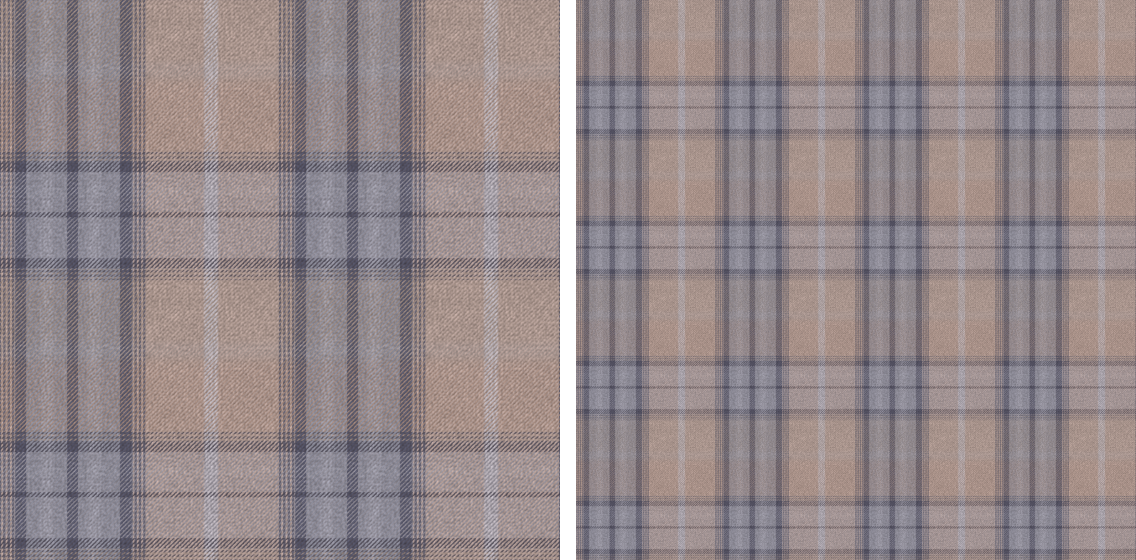
Left: one tile. Right: repeated 2 by 2.
Reproduce this texture procedurally as a Shadertoy shader.

```glsl
const float TAU = 6.2831853;
const float REPEATS = 2.0;    // plaid repeats across and down
const float TWILL = 64.0;     // twill ribs per repeat
const float UNITS = 384.0;    // layout divisions per repeat

const vec3 TAN_WARP = vec3(0.66, 0.58, 0.555);
const vec3 TAN_WEFT = vec3(0.65, 0.57, 0.53);
const vec3 ROSE_WEFT = vec3(0.66, 0.55, 0.50);
const vec3 BLUE_WARP = vec3(0.51, 0.51, 0.56);
const vec3 LILAC_WEFT = vec3(0.59, 0.57, 0.61);
const vec3 NAVY_WARP = vec3(0.31, 0.31, 0.38);
const vec3 PLUM_WEFT = vec3(0.33, 0.31, 0.36);
const vec3 PALE_YARN = vec3(0.70, 0.69, 0.73);

vec2 gradientAt(vec2 cell, vec2 period) {
    cell = mod(cell, period);
    float h = fract(sin(dot(cell, vec2(127.1, 311.7))) * 43758.55);
    return vec2(cos(h * TAU), sin(h * TAU));
}

// Gradient noise over one repeat, wrapping after a whole number of cells
float wrapNoise(vec2 st, vec2 period) {
    vec2 p = st * period, i = floor(p), f = p - i;
    vec2 w = f * f * f * (f * (f * 6.0 - 15.0) + 10.0);
    vec2 e = vec2(1.0, 0.0);
    float a = dot(gradientAt(i, period), f);
    float b = dot(gradientAt(i + e.xy, period), f - e.xy);
    float c = dot(gradientAt(i + e.yx, period), f - e.yx);
    float d = dot(gradientAt(i + e.xx, period), f - e.xx);
    return mix(mix(a, b, w.x), mix(c, d, w.x), w.y);
}

// Soft stripe between two layout positions, wrapping around the repeat
float stripe(float pos, float from, float to, float soft) {
    float away = abs(fract(pos - 0.5 * (from + to) / UNITS + 0.5) - 0.5) * UNITS;
    return 1.0 - smoothstep(-soft, soft, away - 0.5 * (to - from));
}

// Alternating dark and light yarns, one pair per twill rib
float yarnPairs(float pos) {
    return 0.85 * smoothstep(-0.9, 0.9, cos(pos * TWILL * TAU) + 0.1);
}

// Vertical yarns, x measured from the left of the repeat
vec3 warpColor(float x) {
    vec3 col = mix(TAN_WARP, BLUE_WARP, stripe(x, 20.0, 182.0, 1.5));
    float sheen = stripe(x, 56.0, 73.0, 5.0) + stripe(x, 120.0, 138.0, 5.0);
    col = mix(col, PALE_YARN, 0.30 * sheen);
    col = mix(col, PALE_YARN, 0.75 * stripe(x, 280.0, 299.0, 2.0));
    float mesh = stripe(x, -3.0, 21.0, 1.5) + stripe(x, 180.0, 200.0, 1.5);
    float solid = stripe(x, 21.0, 36.0, 1.0) + stripe(x, 92.0, 107.0, 1.0)
                + stripe(x, 164.5, 180.0, 1.0);
    return mix(col, NAVY_WARP, min(solid + mesh * yarnPairs(x), 1.0));
}

// Horizontal yarns, y measured down from the top of the repeat
vec3 weftColor(float y) {
    vec3 col = mix(TAN_WEFT, ROSE_WEFT, stripe(y, 112.0, 212.0, 12.0));
    col = mix(col, PALE_YARN, 0.25 * stripe(y, 86.0, 107.0, 7.0));
    col = mix(col, LILAC_WEFT, stripe(y, 221.0, 369.0, 1.5));
    col = mix(col, PALE_YARN, 0.30 * stripe(y, 256.0, 270.0, 4.0));
    float mesh = stripe(y, 207.0, 223.0, 1.5) + stripe(y, 368.0, 384.0, 1.5);
    float solid = stripe(y, 223.0, 236.0, 1.0) + stripe(y, 291.0, 298.0, 1.0)
                + stripe(y, 354.0, 368.0, 1.0);
    return mix(col, PLUM_WEFT, min(solid + mesh * yarnPairs(y), 1.0));
}

void mainImage(out vec4 fragColor, in vec2 fragCoord) {
    vec2 st = fract(fragCoord / iResolution.xy * REPEATS);

    // Uneven yarns, fine fibre grain and broad fading
    float warpSlub = wrapNoise(st, vec2(128.0, 20.0));
    float weftSlub = wrapNoise(st, vec2(20.0, 128.0));
    float grain = wrapNoise(st, vec2(113.0, 109.0));
    float fading = wrapNoise(st, vec2(5.0));

    // Diagonal ribs decide which yarn lies on top
    float rib = sin(((st.x - st.y) * TWILL + 0.14 * grain) * TAU);
    float warpOnTop = smoothstep(-1.0, 1.0, rib + 0.25 + 0.4 * warpSlub);
    warpOnTop = mix(0.15, 0.92, warpOnTop);

    vec3 col = mix(weftColor(1.0 - st.y), warpColor(st.x), warpOnTop);
    float slub = mix(weftSlub, warpSlub, warpOnTop);
    col *= 1.0 + 0.055 * rib + 0.14 * slub + 0.18 * grain + 0.03 * fading;
    fragColor = vec4(clamp(col, 0.0, 1.0), 1.0);
}
```
